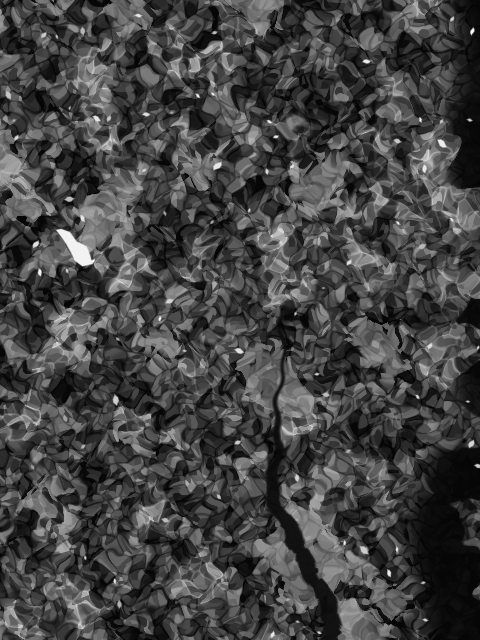
Give the GLSL for this texture, as a Shadertoy shader.

```glsl
#define BROAD_SCALE 17.0
#define GRAIN_SCALE 46.0
#define FINE_SCALE 105.0
#define PATCH_SCALE 8.5
#define SPECK_SCALE 25.0
#define SPECK_SHARE 0.17
#define CONTRAST 0.165
#define MID_GREY 0.272
#define SOFT_EDGE 0.0016

vec3 hash3(vec2 p) {
    vec3 q = fract(p.xyx * vec3(0.1031, 0.1030, 0.0973));
    q += dot(q, q.yxz + 33.33);
    return fract((q.xxy + q.yzz) * q.zyx);
}

// Cellular noise: x = blended tone, y = nearest distance, z = border gap, w = cell id
vec4 cells(vec2 p) {
    vec2 base = floor(p), local = fract(p);
    float near = 9.0, next = 9.0, id = 0.0, sum = 0.0, total = 0.0;
    for (int j = -1; j <= 1; j++)
    for (int i = -1; i <= 1; i++) {
        vec2 offset = vec2(i, j);
        vec3 rnd = hash3(base + offset + 71.0);
        float d = length(offset + rnd.xy - local);
        float weight = exp(-24.0 * d);
        sum += weight * rnd.z;
        total += weight;
        if (d < near) { next = near; near = d; id = rnd.z; }
        else next = min(next, d);
    }
    return vec4(sum / total, near, next - near, id);
}

// Layered sines that bend the grain outlines
vec2 warp(vec2 p) {
    vec2 w = 0.007 * sin(p.yx * 43.0 + vec2(1.3, 4.1) + 2.0 * sin(p * 19.0));
    w += 0.0035 * sin(p.yx * 121.0 + vec2(0.4, 2.7) + 2.0 * sin(p * 67.0));
    return p + w;
}

// Angular chip: a tilted box with two cut corners
float chip(vec2 p, vec2 size, float angle) {
    float c = cos(angle), s = sin(angle);
    p = mat2(c, -s, s, c) * p;
    p.x += 0.3 * p.y;
    float box = max(abs(p.x) - size.x, abs(p.y) - size.y);
    return max(box, 0.7 * (abs(p.x + p.y) - 0.7 * (size.x + size.y)));
}

float cover(float d) {
    return 1.0 - smoothstep(-SOFT_EDGE, SOFT_EDGE, d);
}

// Scattered mineral specks: x = coverage, y = brightness
vec2 specks(vec2 p) {
    vec2 cell = floor(p * SPECK_SCALE);
    vec3 place = hash3(cell + 13.0), look = hash3(cell + 157.0);
    vec2 q = (fract(p * SPECK_SCALE) - 0.2 - 0.6 * place.xy) / SPECK_SCALE;
    float size = mix(0.0018, 0.0052, look.x * look.x);
    float d = chip(q, size * vec2(1.0, 0.7 + 0.9 * look.y), 6.28 * look.z);
    return vec2(cover(d) * step(place.z, SPECK_SHARE), mix(0.62, 0.98, look.y));
}

// Winding fissure that widens downwards
float fissure(vec2 p, float rough) {
    float middle = 0.442 - 0.014 * (1.0 - smoothstep(0.22, 0.5, p.y));
    middle += 0.085 * (1.0 - smoothstep(0.03, 0.24, p.y));
    middle += 0.004 * sin(p.y * 47.0) + 0.003 * sin(p.y * 113.0);
    float width = mix(0.012, 0.0015, smoothstep(0.12, 0.42, p.y));
    width *= 0.6 + 0.9 * rough;
    float d = abs(p.x - middle) - width;
    return (1.0 - smoothstep(-0.002, 0.004, d)) * (1.0 - smoothstep(0.46, 0.56, p.y));
}

// Deep shade along the right border, broken by lit stones
float borderShade(vec2 p, float rough, float stone) {
    float low = 1.0 - smoothstep(0.2, 0.42, p.y);
    float edge = 0.718 - 0.055 * low + 0.012 * sin(p.y * 21.0 + 1.0);
    float shade = smoothstep(-0.02, 0.02, p.x - edge + 0.05 * (rough - 0.5));
    return shade * (1.0 - 0.85 * smoothstep(0.55, 0.7, stone));
}

void mainImage(out vec4 fragColor, in vec2 fragCoord) {
    vec2 p = fragCoord / iResolution.y;
    vec2 bent = warp(p);

    // Grains of three sizes
    vec4 broad = cells(bent * BROAD_SCALE + 5.0);
    vec4 grain = cells(bent * GRAIN_SCALE + 31.0);
    vec4 fine = cells(warp(bent + 3.0) * FINE_SCALE);
    float rough = 0.5 * (grain.x + fine.x);
    float level = 1.0 * (broad.x - 0.5) + 2.0 * (grain.x - 0.5) + 1.8 * (fine.x - 0.5);

    // Dark seams around most grains, pale rims on a few
    float seam = 1.0 - smoothstep(0.02, 0.22, grain.z);
    level += seam * mix(-0.75, 0.7, smoothstep(0.72, 0.8, broad.x));

    // Flat pale patches with ragged outlines
    vec4 blot = cells((bent + 0.008 * sin(p.yx * 31.0)) * PATCH_SCALE + 2.0);
    float reach = 0.5 * smoothstep(0.45, 1.0, blot.w);
    float patchMask = 1.0 - smoothstep(-0.05, 0.05, blot.y - reach + 0.45 * (0.5 - rough));
    patchMask *= step(0.45, blot.w);
    level = mix(level, 1.2 + 0.35 * level, 0.85 * patchMask);

    // Shade and fissure
    level -= 0.45 * smoothstep(0.45, 0.75, p.x) * (1.0 - smoothstep(0.1, 0.5, p.y));
    level = mix(level, -1.75 + 0.15 * level, borderShade(p, rough, broad.x));
    level = mix(level, -1.8, 0.9 * fissure(p, rough));

    // Skewed tone curve
    level = clamp(level, -2.0, 2.6);
    float grey = MID_GREY + CONTRAST * level + 0.02 * level * level;

    // Bright specks and two large flakes
    vec2 speck = specks(p);
    grey = mix(grey, speck.y, speck.x);
    vec2 ragged = p + 0.25 * (bent - p);
    float flakes = cover(chip(ragged - vec2(0.125, 0.605), vec2(0.014, 0.019), 0.15));
    flakes = max(flakes, cover(chip(ragged - vec2(0.106, 0.629), vec2(0.008, 0.018), 0.35)));
    grey = mix(grey, 0.95, flakes);

    fragColor = vec4(vec3(clamp(grey, 0.0, 1.0)), 1.0);
}
```
